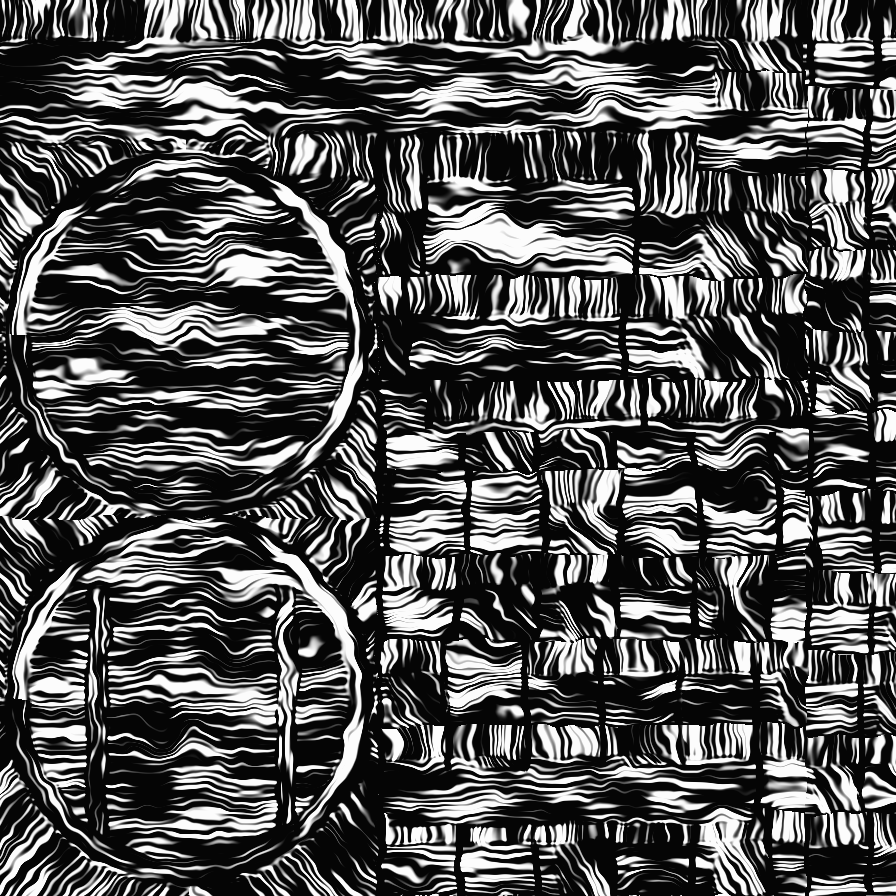
A Shadertoy shader for this texture:

```glsl
// Black and white engraved relief: two ringed discs beside a wall of hatched blocks.

const float TAU = 6.2832;
const vec3 INK = vec3(0.02);
const vec3 PAPER = vec3(0.99);
const float DISC_RADIUS = 0.19;
const float WALL_LEFT = 0.423;

float hash(vec2 p) {
    return fract(sin(dot(p, vec2(127.1, 311.7))) * 43758.5453);
}

float noise(vec2 p) {
    vec2 i = floor(p), f = fract(p);
    f = f * f * (3.0 - 2.0 * f);
    float low = mix(hash(i), hash(i + vec2(1, 0)), f.x);
    float high = mix(hash(i + vec2(0, 1)), hash(i + vec2(1, 1)), f.x);
    return mix(low, high, f.y);
}

vec2 wobble(vec2 p, float scale) {
    return vec2(noise(p * scale), noise(p * scale + 53.7)) - 0.5;
}

// Soft-edged interval from lo to hi
float band(float x, float lo, float hi, float soft) {
    return smoothstep(lo - soft, lo + soft, x) * (1.0 - smoothstep(hi - soft, hi + soft, x));
}

float box(vec2 p, vec2 lo, vec2 hi, float soft) {
    return band(p.x, lo.x, hi.x, soft) * band(p.y, lo.y, hi.y, soft);
}

// Signed field of broken, wandering strokes running along the given angle
float strokes(vec2 p, float angle) {
    float c = cos(angle), s = sin(angle);
    vec2 q = vec2(c * p.x + s * p.y, c * p.y - s * p.x);
    float drift = noise(q * vec2(18.0, 45.0));
    float lines = sin(TAU * (q.y * 125.0 + 1.8 * drift));
    float grain = noise(q * vec2(28.0, 190.0) + 7.3) - 0.5;
    float clump = noise(q * vec2(17.0, 55.0) + 31.1) - 0.5;
    return 0.15 * lines + 0.55 * grain + 0.5 * clump;
}

// Position inside a block (xy, 0 to 1) and a random value for it (z)
vec3 block(vec2 p, vec2 size) {
    vec2 g = p / size;
    g.x += 0.35 * hash(vec2(floor(g.y), 4.0));
    return vec3(fract(g), hash(floor(g) + size * 90.0));
}

// Wall weights: x upright strokes, y slanted strokes, z brightness shift
vec3 wall(vec2 p, vec2 size) {
    vec3 b = block(p, size);
    float side = min(b.x, 1.0 - b.x) * size.x;
    float seam = 1.0 - smoothstep(0.002, 0.005, side);
    float ledge = 1.0 - smoothstep(0.001, 0.004, b.y * size.y);
    float upright = smoothstep(0.58, 0.68, b.y) * step(0.2, b.z);
    float slanted = step(0.72, b.z) * (1.0 - upright) * smoothstep(0.2, 0.4, b.x);
    float panel = step(b.z, 0.3) * box(b.xy, vec2(0.1), vec2(0.75, 0.5), 0.05);
    float shift = 0.12 * panel + 0.05 * upright - 0.35 * seam - 0.22 * ledge;
    return vec3(max(upright, 0.8 * seam), slanted, shift);
}

// Disc surroundings: x upright, y slanted, z brightness shift
vec3 discSide(vec2 p, float d, float lower) {
    float outside = smoothstep(0.014, 0.024, d) * band(p.y, -0.1, 0.84, 0.01);
    float column = abs(abs(p.x - 0.215) - 0.105);
    float span = lower * band(p.y, 0.07, 0.345, 0.006);
    float post = span * (1.0 - smoothstep(0.009, 0.013, column));
    float post_edge = span * band(column, 0.008, 0.012, 0.002);
    return vec3(post, outside, 0.06 * post - 0.3 * post_edge - 0.02);
}

void mainImage(out vec4 fragColor, in vec2 fragCoord) {
    vec2 uv = fragCoord / iResolution.xy;

    // Hand-cut irregularity, stronger in some patches
    float curl = smoothstep(0.4, 0.8, noise(uv * 11.0 + 3.0));
    vec2 cut = uv + 0.006 * wobble(uv, 75.0) + 0.035 * curl * wobble(uv, 24.0);
    vec2 p = uv + 0.007 * wobble(uv, 60.0) + 0.005 * wobble(uv, 17.0);

    // Nearest disc
    float lower = 1.0 - step(0.422, p.y);
    vec2 fromDisc = p - vec2(0.21, mix(0.625, 0.22, lower));
    float d = length(fromDisc) - DISC_RADIUS;
    float slant = fromDisc.x * fromDisc.y > 0.0 ? 0.85 : -0.85;

    // Layout: discs at left, small blocks below right, long blocks above
    float isWall = smoothstep(WALL_LEFT - 0.003, WALL_LEFT + 0.003, p.x);
    vec2 size = p.y > 0.52 ? vec2(0.24, 0.115) : vec2(0.087, 0.095);
    if (p.x > 0.9) size = vec2(0.07, 0.09);
    vec3 style = mix(discSide(p, d, lower), wall(p, size), isWall);

    // Long plain courses and upright fringes
    float course = max(box(p, vec2(0.43, 0.08), vec2(0.84, 0.145), 0.004),
                       box(p, vec2(0.08, 0.85), vec2(0.8, 0.955), 0.006));
    style = mix(style, vec3(0.0), course);
    float fringe = max(band(p.y, 0.957, 1.1, 0.006),
                       box(p, vec2(0.3, 0.80), vec2(0.78, 0.85), 0.006));
    style = mix(style, vec3(1.0, 0.0, 0.0), fringe);

    // Blend the stroke directions
    float field = strokes(cut, 0.0);
    field = mix(field, strokes(cut + 2.7, TAU * 0.25), style.x);
    field = mix(field, strokes(cut + 5.1, mix(slant, -1.0, isWall)), style.y);

    // Rims follow the discs, with a dark groove and a light lip
    float rim = band(d, -0.012, 0.016, 0.004) * (1.0 - isWall) * (1.0 - fringe);
    vec2 along = vec2(atan(fromDisc.y, fromDisc.x) * DISC_RADIUS, d);
    field = mix(field, strokes(along + 0.4 * (cut - uv), 0.0), rim);
    float lip = 0.16 * band(d, -0.004, 0.007, 0.003);
    float groove = 0.25 * band(d, 0.009, 0.015, 0.002);
    field += style.z + rim * (lip - groove);

    // Dark joint between discs and wall
    field -= 0.35 * band(p.x, WALL_LEFT - 0.003, WALL_LEFT + 0.003, 0.002) * band(p.y, -0.1, 0.82, 0.01);

    float light = smoothstep(-0.03, 0.19, field);
    fragColor = vec4(mix(INK, PAPER, light), 1.0);
}
```
